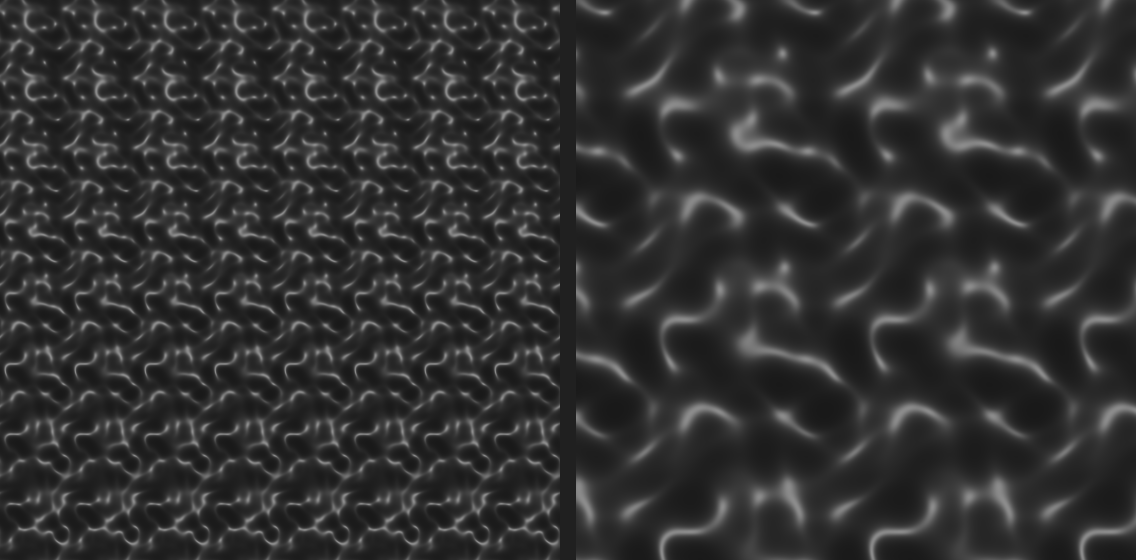
Left, the full canvas; right, a detail of the centre.
A WebGL 2 fragment shader for this pattern:

```glsl
#version 300 es
precision highp float;
// Soft grey web of blurred noise ridges, tiled 8 by 8 and slowly morphing upward.

#define REPEATS 8.0               // tiles across and down
#define TILE_ORIGIN vec2(0.17, 0.60)
#define COARSE_CELLS 3            // noise cells per tile, broad web
#define FINE_CELLS 4              // noise cells per tile, second web
#define MORPH_START 0.35          // noise depth at the bottom edge
#define MORPH_SPAN 0.9            // noise depth passed from bottom to top
#define COARSE_WIDTH 0.28
#define FINE_WIDTH 0.36
#define NOISE_GAIN 1.5
#define BASE_GREY 0.088
#define WEB_GLOW 0.17
#define PEAK_GLOW 0.29

uniform vec2 u_resolution;
out vec4 fragColor;

// Integer hash giving a gradient with components in -1..1
vec3 latticeGradient(ivec3 cell, uint seed) {
    uvec3 h = uvec3(cell) + uvec3(seed, seed * 7u, seed * 13u);
    h = h * 1664525u + 1013904223u;
    h.x += h.y * h.z;
    h.y += h.z * h.x;
    h.z += h.x * h.y;
    h ^= h >> 16u;
    h.x += h.y * h.z;
    h.y += h.z * h.x;
    h.z += h.x * h.y;
    return vec3(h >> 8u) / 8388608.0 - 1.0;
}

// Gradient noise that wraps in x and y after `period` cells; p must not be negative
float periodicNoise(vec3 p, int period, uint seed) {
    ivec3 cell = ivec3(floor(p));
    vec3 f = fract(p);
    vec3 blend = f * f * f * (f * (f * 6.0 - 15.0) + 10.0);
    float sum = 0.0;
    for (int i = 0; i < 8; i++) {
        ivec3 corner = ivec3(i & 1, (i >> 1) & 1, i >> 2);
        vec3 c = vec3(corner);
        vec3 weight = mix(1.0 - blend, blend, c);
        ivec3 node = cell + corner;
        node.xy %= period;
        sum += weight.x * weight.y * weight.z * dot(latticeGradient(node, seed), f - c);
    }
    return sum * NOISE_GAIN;
}

// Rounded ridge with long soft tails along the zero line of the noise
float ridge(vec2 tile, float morph, int cells, float width, uint seed) {
    float n = periodicNoise(vec3(tile * float(cells), morph), cells, seed) / width;
    return 1.0 / (1.0 + n * n);
}

void main() {
    vec2 uv = gl_FragCoord.xy / u_resolution;
    vec2 tile = fract(uv * REPEATS - TILE_ORIGIN);
    float morph = MORPH_START + uv.y * MORPH_SPAN;

    // Two webs multiplied: filaments fade in and out and peak where they cross
    float coarse = ridge(tile, morph, COARSE_CELLS, COARSE_WIDTH, 11u);
    float fine = ridge(tile, morph, FINE_CELLS, FINE_WIDTH, 47u);
    float web = coarse * fine;
    float grey = BASE_GREY + WEB_GLOW * web + PEAK_GLOW * pow(web, 6.0);

    fragColor = vec4(vec3(grey), 1.0);
}
```
